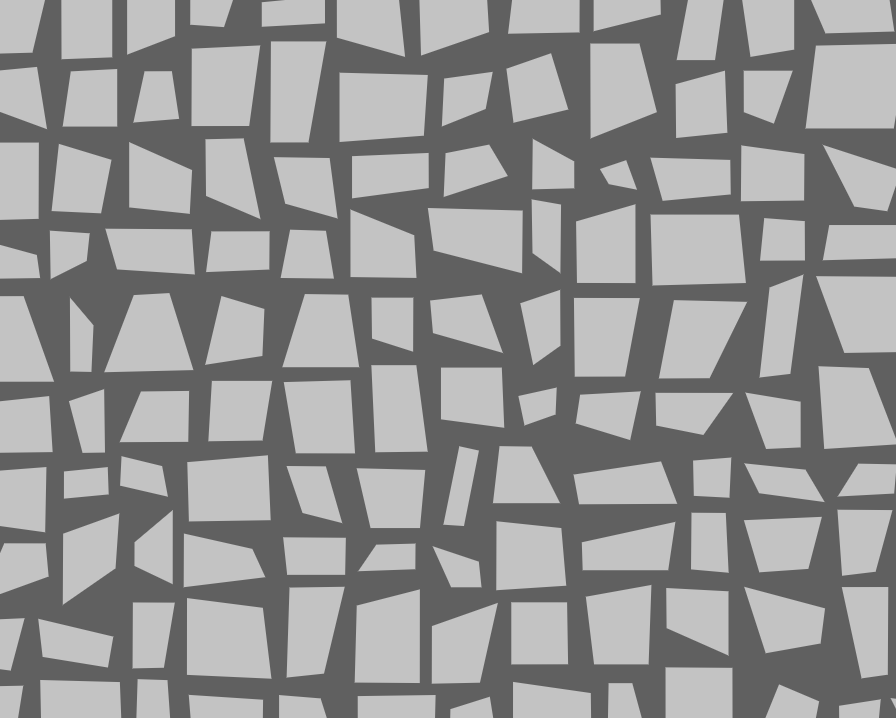
Give the GLSL for this pattern, as a WebGL 1 fragment shader.

```glsl
precision highp float;

uniform vec2 u_resolution;

#define ROWS 9.2          // blocks along the canvas height
#define CUT_RANGE 0.56    // spread of the block sizes
#define GAP_MIN 0.055     // narrowest margin of a block
#define GAP_VARY 0.075    // random extra margin
#define SLANT 0.23        // strongest tilt of a side, relative to block size
#define STONE vec3(0.763)
#define MORTAR vec3(0.378)

float hash(vec2 p) {
  vec3 q = fract(vec3(p.xyx) * vec3(0.1031, 0.1030, 0.0973));
  q += dot(q, q.yzx + 33.33);
  return fract((q.x + q.y) * q.z);
}

vec2 hash2(vec2 p, float seed) {
  return vec2(hash(p + seed), hash(p + seed + 57.3));
}

bool isEven(vec2 cell) {
  return mod(cell.x + cell.y, 2.0) < 0.5;
}

// Position of the dividing line inside a grid cell
float cut(vec2 cell) {
  return 0.5 + CUT_RANGE * (hash(cell + 19.7) - 0.5);
}

// Even cells hold a vertical divider, odd cells a horizontal one.
// Each lattice vertex then owns exactly one rectangle.
vec2 findBlock(vec2 p) {
  vec2 cell = floor(p);
  vec2 f = p - cell;
  float c = cut(cell);
  if (isEven(cell)) {
    float side = step(c, f.x);
    float split = cut(cell + vec2(2.0 * side - 1.0, 0.0));
    return cell + vec2(side, step(split, f.y));
  }
  float side = step(c, f.y);
  float split = cut(cell + vec2(0.0, 2.0 * side - 1.0));
  return cell + vec2(step(split, f.x), side);
}

// Rectangle around a vertex: xy = lower left, zw = upper right
vec4 blockBounds(vec2 v) {
  float sw = cut(v - 1.0);
  float ne = cut(v);
  float nw = cut(v - vec2(1.0, 0.0));
  float se = cut(v - vec2(0.0, 1.0));
  vec4 offset = isEven(v) ? vec4(sw, se, ne, nw) : vec4(nw, sw, se, ne);
  return v.xyxy + offset - vec4(1.0, 1.0, 0.0, 0.0);
}

// Mostly small tilts, now and then a strong one
vec2 sideSlant(vec2 id, float seed, vec2 size) {
  vec2 u = 2.0 * hash2(id, seed) - 1.0;
  return SLANT * u * u * u * size;
}

// Signed distance to a rectangle whose four sides lean inwards
float blockDistance(vec2 p, vec2 id) {
  vec4 bounds = blockBounds(id);
  vec2 lo = bounds.xy + GAP_MIN + GAP_VARY * hash2(id, 3.1);
  vec2 hi = bounds.zw - GAP_MIN - GAP_VARY * hash2(id, 11.9);
  vec2 halfSize = 0.5 * (hi - lo);
  vec2 along = ((p - 0.5 * (lo + hi)) / halfSize).yx;

  vec2 slantLo = sideSlant(id, 23.5, 2.0 * halfSize);
  vec2 slantHi = sideSlant(id, 41.7, 2.0 * halfSize);
  vec2 slopeLo = slantLo / halfSize.yx;
  vec2 slopeHi = slantHi / halfSize.yx;

  vec2 dLo = lo + abs(slantLo) + slantLo * along - p;
  vec2 dHi = p - hi + abs(slantHi) + slantHi * along;
  vec2 d = max(dLo / sqrt(1.0 + slopeLo * slopeLo),
               dHi / sqrt(1.0 + slopeHi * slopeHi));
  return max(d.x, d.y);
}

void main() {
  float pixel = ROWS / u_resolution.y;
  vec2 p = gl_FragCoord.xy * pixel + 40.0;
  float d = blockDistance(p, findBlock(p));
  float coverage = clamp(0.5 - d / pixel, 0.0, 1.0);
  gl_FragColor = vec4(mix(MORTAR, STONE, coverage), 1.0);
}
```
